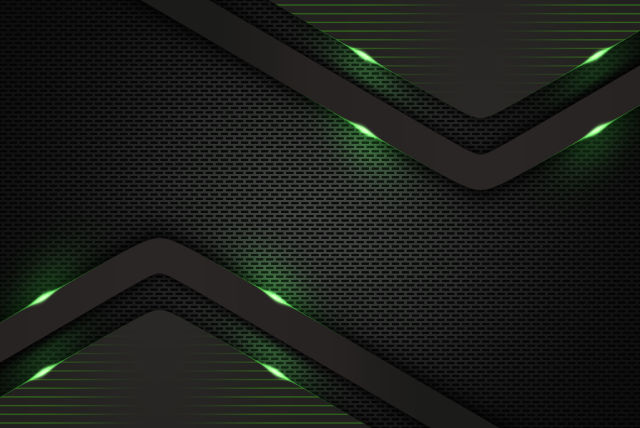
Give the GLSL for this background, as a Shadertoy shader.

```glsl
const vec3 GREEN = vec3(0.16, 0.85, 0.15);

float hash(vec2 p) {
    return fract(sin(dot(p, vec2(12.99, 78.23))) * 43758.5);
}

// Signed distance to a rounded roof with its ridge at x = 0; negative below
float roof(vec2 p, float ridge, float rounding) {
    return 0.863 * (p.y - ridge + length(vec2(0.585 * p.x, rounding)));
}

float below(float d) {
    float aa = 0.8 / iResolution.y;
    return 1.0 - smoothstep(-aa, aa, d);
}

// Metal sheet with staggered rows of slots, lit from the middle
vec3 mesh(vec2 p) {
    vec2 cell = p / vec2(0.0235, 0.0101);
    cell.x += 0.5 * mod(floor(cell.y), 2.0);
    vec2 local = (fract(cell) - 0.5) * vec2(0.0235, 0.0101);
    vec2 box = abs(local) - vec2(0.0067, 0.0006);
    float slot = length(max(box, 0.0)) - 0.0022;
    float aa = 0.6 / iResolution.y;
    float hole = 1.0 - smoothstep(-aa, aa, slot);
    float lip = exp(-abs(slot) * 900.0) * smoothstep(0.001, -0.004, local.y);
    float light = 0.045 + 0.205 * exp(-dot(p * p, vec2(4.2, 5.0)));
    vec3 metal = vec3(0.98, 1.02, 0.98) * light * (1.0 + 0.2 * lip);
    metal *= 0.96 + 0.08 * hash(floor(cell));
    return mix(metal, vec3(0.012 + 0.13 * light), hole);
}

// Bright lens on an edge, with a thin tail along it
vec3 glint(float d, float along) {
    float width = 0.0011 + 0.0052 * exp(-along * along * 900.0);
    float lens = exp(-d * d / (width * width));
    float core = lens * exp(-along * along * 1100.0);
    float tail = lens * exp(-abs(along) * 15.0);
    return GREEN * tail * 0.85 + vec3(0.65, 0.75, 0.6) * core;
}

// Soft green light spilling off an edge
float halo(float d, float along) {
    return exp(-along * along * 110.0 - d * d * 190.0);
}

void mainImage(out vec4 fragColor, in vec2 fragCoord) {
    vec2 p = (fragCoord - 0.5 * iResolution.xy) / iResolution.y;
    vec3 sheet = mesh(p);
    vec3 color = sheet;

    // The same chevron twice, turned half a circle about the centre
    for (int i = 0; i < 2; i++) {
        vec2 q = i == 0 ? p : -p;
        vec2 r = q + vec2(0.375, 0.0);
        float outer = roof(r, -0.035, 0.021);
        float inner = roof(r, -0.129, 0.010);
        float panel = roof(r, -0.210, 0.014);
        float along = (abs(r.x) - 0.272) * 1.16;

        // Outer shadow and spill on the open sheet
        color *= 1.0 - 0.75 * exp(-max(outer, 0.0) * 45.0);
        float grain = 0.35 + 2.2 * min(sheet.g, 0.25);
        color += vec3(0.10, 0.36, 0.11) * halo(outer, along) * grain;

        // Flat band
        vec3 band = mix(vec3(0.153, 0.138, 0.134), vec3(0.105, 0.105, 0.098),
                        smoothstep(0.35, 0.65, r.x));
        band += 0.012 * exp(-r.x * r.x * 25.0);
        color = mix(color, band, below(outer));

        // Recessed channel, shaded along both of its walls
        vec3 channel = sheet * (1.0 - 0.7 * exp(min(inner, 0.0) * 60.0));
        channel *= 1.0 - 0.5 * exp(-max(panel, 0.0) * 70.0);
        channel += vec3(0.09, 0.31, 0.10) * halo(panel - 0.015, along) * grain
                 * smoothstep(0.0, -0.03, inner);
        color = mix(color, channel, below(inner));

        // Panel ruled with thin green lines that fade at the middle
        vec3 face = vec3(0.133, 0.129, 0.121)
                  + 0.035 * exp(-dot(r * r, vec2(22.0, 3.0)));
        float rule = abs(fract((q.y + 0.4883) / 0.0203 + 0.5) - 0.5) * 0.0203;
        float aa = 0.8 / iResolution.y;
        float ink = 1.0 - smoothstep(0.0004, 0.0006 + 1.3 * aa, rule);
        float fade = smoothstep(0.01, 0.30, abs(r.x));
        fade *= smoothstep(-0.22, -0.42, q.y) * 0.6 + 0.4;
        face = mix(face, vec3(0.20, 0.40, 0.11), ink * fade * 0.85);
        color = mix(color, face, below(panel));

        // Lit edges
        color += glint(outer, along) + glint(panel, along);
    }
    fragColor = vec4(clamp(color, 0.0, 1.0), 1.0);
}
```
